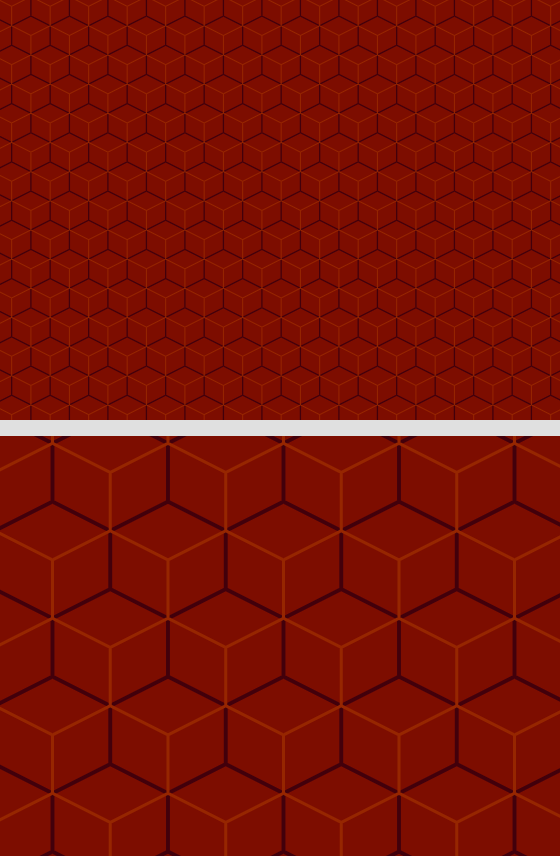
Top: the whole. Bottom: its middle third, enlarged.
Write a Shadertoy shader that draws this pattern.

```glsl
// Tumbling-block cubes outlined with orange and dark lines on deep red.

const vec3 BASE_RED = vec3(0.49, 0.05, 0.0);
const vec3 SHADOW_LINE = vec3(0.26, 0.0, 0.045);
const vec3 LIGHT_LINE = vec3(0.59, 0.148, 0.0);

// Lengths are fractions of the canvas height.
const float CUBE_WIDTH = 0.09167;
const float ROW_PITCH = 0.06944;
const float SHADOW_WIDTH = 0.0031;
const float LIGHT_WIDTH = 0.0024;
const vec2 LATTICE_ORIGIN = vec2(0.4861, 0.5220);

// Distance from p to the segment running from the origin to tip.
float spokeDistance(vec2 p, vec2 tip) {
    float t = clamp(dot(p, tip) / dot(tip, tip), 0.0, 1.0);
    return length(p - tip * t);
}

// Mirrored Y of three spokes: one vertical, two slanted the other way.
float starDistance(vec2 p, float width, float pitch) {
    vec2 q = vec2(abs(p.x), p.y);
    float upright = spokeDistance(q, vec2(0.0, pitch * 2.0 / 3.0));
    float slanted = spokeDistance(q, vec2(width * 0.5, -pitch / 3.0));
    return min(upright, slanted);
}

// Wraps p into a cell centred on the nearest node.
vec2 centredRepeat(vec2 p, vec2 cell) {
    return (fract(p / cell + 0.5) - 0.5) * cell;
}

// Distances to light spokes (x) and shadow spokes (y) of one node grid.
vec2 edgeDistances(vec2 p, float width, float pitch) {
    vec2 q = centredRepeat(p, vec2(width, 2.0 * pitch));
    float light = starDistance(q, width, pitch);
    float shadow = starDistance(vec2(q.x, -q.y), width, pitch);
    return vec2(light, shadow);
}

// Share of a pixel covered by a line of the given width.
float lineCoverage(float d, float width, float pixel) {
    float nearEdge = max(d - 0.5 * pixel, -0.5 * width);
    float farEdge = min(d + 0.5 * pixel, 0.5 * width);
    return max(farEdge - nearEdge, 0.0) / pixel;
}

void mainImage(out vec4 fragColor, in vec2 fragCoord) {
    float pixel = 1.0 / iResolution.y;
    vec2 p = fragCoord * pixel - LATTICE_ORIGIN;

    // Two interleaved grids give the staggered rows.
    vec2 stagger = vec2(0.5 * CUBE_WIDTH, ROW_PITCH);
    vec2 edges = min(edgeDistances(p, CUBE_WIDTH, ROW_PITCH),
                     edgeDistances(p - stagger, CUBE_WIDTH, ROW_PITCH));

    // Light lines lie over the shadow lines where they meet.
    float shadow = lineCoverage(edges.y, SHADOW_WIDTH, pixel);
    float light = lineCoverage(edges.x, LIGHT_WIDTH, pixel);
    vec3 color = mix(BASE_RED, SHADOW_LINE, shadow);
    color = mix(color, LIGHT_LINE, light);
    fragColor = vec4(color, 1.0);
}
```
